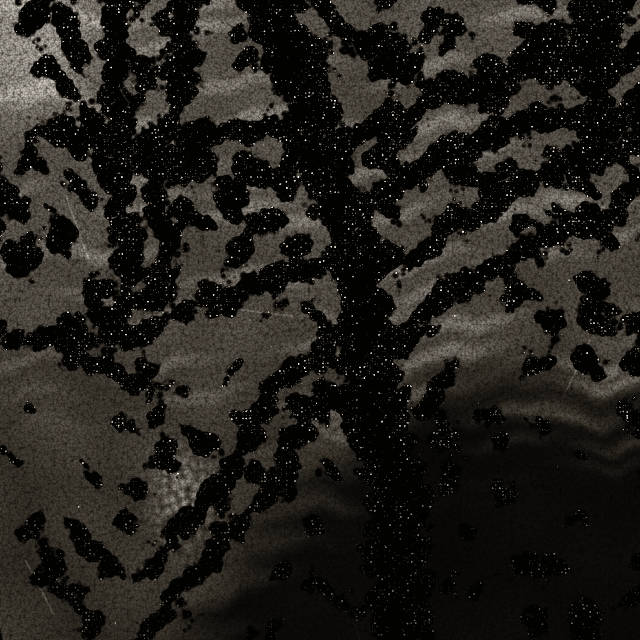
Write a WebGL 2 fragment shader that draws this texture.

```glsl
#version 300 es
precision highp float;

uniform vec2 u_resolution;
out vec4 fragColor;

vec2 hash2(vec2 p) {
  vec3 q = fract(p.xyx * vec3(0.1031, 0.1030, 0.0973));
  q += dot(q, q.yzx + 33.33);
  return fract((q.xx + q.yz) * q.zy);
}

// Cellular noise: distance to the nearest scattered point
float cells(vec2 p) {
  vec2 base = floor(p), f = p - base;
  float nearest = 4.0;
  for (int y = -1; y <= 1; y++)
    for (int x = -1; x <= 1; x++) {
      vec2 o = vec2(x, y);
      vec2 r = o + hash2(base + o) - f;
      nearest = min(nearest, dot(r, r));
    }
  return sqrt(nearest);
}

// Layered sines that bend the domain
vec2 bend(vec2 p, float amount, float freq) {
  for (int i = 0; i < 4; i++) {
    p += amount * sin(p.yx * freq + vec2(1.3, 4.1) * float(i + 1));
    freq *= 1.9;
    amount *= 0.55;
  }
  return p;
}

// Signed distance to a tapering limb
float limb(vec2 p, vec2 a, vec2 b, float wa, float wb) {
  vec2 ab = b - a;
  float t = clamp(dot(p - a, ab) / dot(ab, ab), 0.0, 1.0);
  return length(p - a - ab * t) - mix(wa, wb, t);
}

float trunkX(float y) { return 0.635 - 0.1 * y - 0.13 * y * y * y; }

float branches(vec2 p) {
  float d = abs(p.x - trunkX(p.y)) - 0.046;
  for (int i = 0; i < 4; i++) {
    float k = float(i), y = 0.46 + 0.11 * k;
    d = min(d, limb(p, vec2(trunkX(y), y), vec2(1.02, 0.73 + 0.07 * k), 0.02, 0.016 + 0.004 * k));
  }
  for (int i = 0; i < 2; i++) {
    float k = float(i);
    d = min(d, limb(p, vec2(0.55, 0.51 - 0.1 * k), vec2(0.23, 0.12 - 0.11 * k), 0.019, 0.014));
    d = min(d, limb(p, vec2(0.5, 0.58 + 0.21 * k), vec2(0.07, 0.46 + 0.32 * k), 0.016, 0.021));
    d = min(d, limb(p, vec2(0.17 + 0.12 * k, 1.02), vec2(0.19 + 0.05 * k, 0.54), 0.024, 0.02));
  }
  d = min(d, limb(p, vec2(0.08, 0.46), vec2(0.32, 0.39), 0.018, 0.004));
  d = min(d, limb(p, vec2(0.06, 0.88), vec2(0.24, 0.76), 0.012, 0.024));
  d = min(d, limb(p, vec2(0.43, 0.99), vec2(0.62, 0.94), 0.018, 0.02));
  return min(d, limb(p, vec2(0.93, 1.02), vec2(0.94, 0.76), 0.045, 0.024));
}

// Small bright grains, one candidate per cell
float specks(vec2 p, float freq, float density) {
  vec2 id = floor(p * freq), pick = hash2(id + 17.0);
  vec2 r = fract(p * freq) - 0.3 - 0.4 * hash2(id + 71.0);
  float dotShape = 1.0 - smoothstep(0.14, 0.36, length(r));
  return dotShape * step(pick.x, density) * pick.y * pick.y;
}

// Fine straight marks with random place, length and slope
float scratches(vec2 p) {
  float sum = 0.0;
  for (int i = 0; i < 12; i++) {
    vec2 a = hash2(vec2(i, 5)), h = hash2(vec2(i, 23));
    vec2 dir = vec2(cos(h.x * 6.28), sin(h.x * 6.28)) * (0.02 + 0.1 * h.y);
    sum += h.y * (1.0 - smoothstep(0.0, 0.0022, limb(p, a, a + dir, 0.0004, 0.0)));
  }
  return sum;
}

// Worn metal brightness before the ink is laid on
float plate(vec2 p, vec2 soft, float scuff) {
  float light = mix(0.17, 0.27, smoothstep(0.15, 0.75, p.y));
  light += 0.08 * (0.45 - cells(soft * 7.0));
  float streak = cells(vec2(soft.x * 3.5, (soft.y - 0.13 * p.x) * 24.0));
  light += 0.14 * smoothstep(0.45, 0.05, streak) * smoothstep(0.25, 0.6, p.y + 0.2 * p.x);
  light += 0.26 * exp(-60.0 * dot(p - vec2(0.06, 0.95), p - vec2(0.06, 0.95)));
  light += scuff * 0.5 * (0.75 - cells(p * 75.0));
  float shadowTop = mix(-0.12, 0.4, smoothstep(0.1, 0.72, p.x));
  float shade = smoothstep(-0.1, 0.09, soft.y - shadowTop + 0.12 * (0.5 - streak));
  light *= mix(0.2, 1.0, shade);
  return light + 0.16 * scratches(p) * (0.4 + 0.6 * shade);
}

void main() {
  vec2 uv = gl_FragCoord.xy / u_resolution;
  vec2 soft = bend(uv, 0.012, 17.0);

  // Lumpy ink: limbs, loose clots and ragged rims
  float lumps = 0.036 * (cells(soft * 27.0) - 0.45) + 0.013 * (cells(uv * 85.0) - 0.45);
  float cluster = sin(uv.x * 11.0 + 1.0) * sin(uv.y * 13.0 + uv.x * 5.0);
  float clots = cells(soft * 13.0) / 13.0 - 0.014 - 0.012 * cluster - 0.01 * smoothstep(0.4, 0.8, uv.y);
  float inkDist = min(branches(soft), clots) + lumps;
  float ink = 1.0 - smoothstep(-0.002, 0.0045, inkDist);

  // Plate with fine grain
  vec2 fromScuff = (uv - vec2(0.285, 0.22)) * vec2(1.2, 0.8);
  float scuff = exp(-320.0 * dot(fromScuff, fromScuff));
  float grain = 0.6 * cells(uv * 290.0) + 0.4 * cells(uv * 130.0 + 9.0);
  float light = plate(uv, soft, scuff) * (1.55 - 1.2 * grain);
  light = mix(light, 0.006, ink);

  // Glints gather along rims and in drifts
  float drift = smoothstep(0.65, 0.15, cells(soft * 16.0 + 4.0));
  float rim = exp(-110.0 * abs(inkDist + 0.006));
  float density = ink * (0.05 + 0.2 * drift + 0.22 * rim);
  float glints = specks(uv, 175.0, density) + 0.45 * specks(uv + 0.37, 260.0, density * 1.3);
  light += 0.9 * glints * mix(0.45, 1.0, smoothstep(0.1, 0.4, uv.y));

  vec3 color = light + vec3(0.02, 0.0, -0.03) * min(1.0, light * 6.0);
  fragColor = vec4(clamp(color, 0.0, 1.0), 1.0);
}
```
